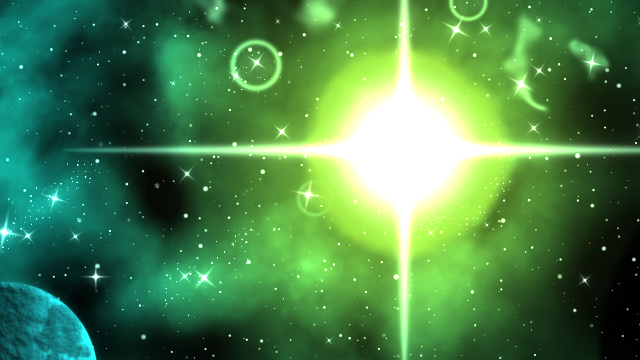
Reproduce this background procedurally as a WebGL 1 fragment shader.

```glsl
precision highp float;
// A green and teal nebula around a blazing four-pointed star, with a planet at the corner.
// Warped noise shapes the clouds; hashed grids scatter stars, sparkles and dust trails.
uniform vec2 u_resolution;

const vec3 TEAL = vec3(0.07, 0.73, 0.66);
const vec3 GREEN = vec3(0.2, 0.72, 0.42);
const vec3 LIME = vec3(0.64, 0.94, 0.26);
const vec3 PALE = vec3(0.9, 1.0, 0.6);
const vec2 SUN = vec2(1.123, 0.583);

float hash(vec2 p) {
  vec3 q = fract(p.xyx * 0.1031);
  q += dot(q, q.yzx + 33.33);
  return fract((q.x + q.y) * q.z);
}

float noise(vec2 p) {
  vec2 i = floor(p), f = fract(p), e = vec2(1.0, 0.0);
  f = f * f * (3.0 - 2.0 * f);
  return mix(mix(hash(i), hash(i + e), f.x),
             mix(hash(i + e.yx), hash(i + e.xx), f.x), f.y);
}

float fbm(vec2 p) {
  float sum = 0.0, amp = 0.5;
  for (int i = 0; i < 5; i++) {
    sum += amp * noise(p);
    p = mat2(1.6, 1.2, -1.2, 1.6) * p + 7.3;
    amp *= 0.5;
  }
  return sum;
}

// Soft round spot
float blob(vec2 p, float x, float y, float r) {
  vec2 d = (p - vec2(x, y)) / r;
  return exp(-dot(d, d));
}

// Soft stroke from ends.xy to ends.zw
float stroke(vec2 p, vec4 ends, float w) {
  vec2 ab = ends.zw - ends.xy;
  vec2 c = ends.xy + ab * clamp(dot(p - ends.xy, ab) / dot(ab, ab), 0.0, 1.0);
  return blob(p, c.x, c.y, w);
}

float ring(vec2 p, vec2 c, float r) {
  float d = length(p - c) / r;
  return exp(-pow((d - 1.0) * 8.0, 2.0)) + 0.2 * smoothstep(1.0, 0.6, d);
}

// One jittered dot per cell; density is the share of cells lit
float stars(vec2 p, float cells, float density, float seed) {
  vec2 id = floor(p * cells) + seed;
  vec2 jitter = vec2(hash(id + 17.0), hash(id + 41.0));
  float r = mix(0.1, 0.24, pow(hash(id + 73.0), 3.0));
  float lit = clamp((density - hash(id)) * 8.0, 0.0, 1.0);
  return lit * smoothstep(r, r * 0.25, length(fract(p * cells) - 0.25 - 0.5 * jitter));
}

// Four tapered rays with a glowing heart
float sparkle(vec2 p, float x, float y, float size, float angle) {
  float s = sin(angle), k = cos(angle);
  vec2 a = abs(mat2(k, s, -s, k) * (p - vec2(x, y))) / size;
  vec2 rays = max(1.0 - a, 0.0);
  rays *= rays * exp(-a.yx * a.yx * 450.0);
  float d = dot(a, a);
  return rays.x + rays.y + exp(-d * 70.0) + 0.2 * exp(-d * 8.0);
}

float sparkleField(vec2 p, float cells, float density) {
  vec2 id = floor(p * cells);
  vec2 c = (id + 0.35 + 0.3 * vec2(hash(id + 5.0), hash(id + 9.0))) / cells;
  float size = mix(0.12, 0.32, hash(id + 21.0)) / cells;
  return step(hash(id + 3.0), density) * sparkle(p, c.x, c.y, size, 0.5 + 0.5 * hash(id));
}

// Bright cloud masses minus dark lanes
float cloudLight(vec2 p) {
  vec2 q = p + 0.16 * (vec2(fbm(p * 3.0), fbm(p * 3.0 + 19.0)) - 0.5);
  float light = 0.24 + 0.34 * blob(q, 0.05, 0.88, 0.36) + 0.2 * blob(q, 0.12, 0.55, 0.2);
  light += 0.28 * stroke(q, vec4(0.46, 1.0, 0.55, 0.64), 0.08);
  light += 0.32 * stroke(q, vec4(0.38, 0.2, 0.85, 0.26), 0.12);
  light += 0.2 * stroke(q, vec4(1.3, 0.22, 1.5, 0.42), 0.16);
  light += 0.2 * blob(q, 1.0, 0.12, 0.2) + 0.15 * blob(q, 1.36, 0.88, 0.25);
  light -= 0.3 * blob(q, 0.34, 0.74, 0.12) + 0.33 * blob(q, 0.43, 0.47, 0.12);
  light -= 0.25 * stroke(q, vec4(0.25, 0.1, 0.62, 0.06), 0.12);
  light -= 0.2 * blob(q, 1.66, 0.7, 0.16) + 0.32 * blob(q, 1.74, 0.22, 0.28);
  return max(light, 0.015) * max(2.4 * fbm(q * 5.0) - 0.15, 0.1);
}

float dustDensity(vec2 p) {
  float d = stroke(p, vec4(0.0, 0.33, 0.23, 0.52), 0.035);
  d += 0.45 * stroke(p, vec4(0.4, 0.17, 0.66, 0.31), 0.06);
  d += 0.8 * stroke(p, vec4(1.1, 0.36, 1.32, 0.4), 0.03);
  d += stroke(p, vec4(1.32, 0.4, 1.42, 0.55), 0.025);
  return d + 0.35 * stroke(p, vec4(0.57, 0.86, 0.72, 0.76), 0.06);
}

float wisps(vec2 p) {
  vec2 q = p + 0.05 * (vec2(noise(p * 22.0), noise(p * 22.0 + 31.0)) - 0.5);
  float w = blob(q, 0.61, 0.98, 0.035) + blob(q, 0.88, 0.98, 0.04) + blob(q, 1.0, 0.74, 0.03);
  w += 0.6 * stroke(q, vec4(1.43, 0.81, 1.47, 0.92), 0.022);
  w += 0.8 * stroke(q, vec4(1.44, 0.77, 1.5, 0.7), 0.015);
  return w + 0.7 * stroke(q, vec4(1.61, 0.89, 1.66, 0.81), 0.013);
}

float mainSparkles(vec2 p) {
  float s = sparkle(p, 0.266, 0.231, 0.055, 0.0) + sparkle(p, 0.567, 0.228, 0.055, 0.7);
  s += sparkle(p, 0.152, 0.449, 0.05, 0.3) + sparkle(p, 0.012, 0.355, 0.08, 0.2);
  s += sparkle(p, 0.857, 0.46, 0.06, 0.2) + sparkle(p, 0.783, 0.634, 0.04, 0.7);
  s += sparkle(p, 1.267, 0.918, 0.06, 0.5) + sparkle(p, 1.447, 0.767, 0.055, 0.5);
  return s + sparkle(p, 1.644, 0.825, 0.045, 0.2) + sparkle(p, 0.713, 0.826, 0.045, 0.6);
}

// Long beam along x, narrowing towards its tips
float beam(vec2 d, float reach) {
  float t = max(1.0 - abs(d.x) / reach, 0.0);
  float y = abs(d.y) / (0.005 + 0.016 * t);
  return sqrt(t) * (exp(-y * y) + 0.35 * exp(-y * 0.6));
}

vec3 addPlanet(vec3 sky, vec2 p, float radius) {
  vec2 d = (p - vec2(0.012, -0.042)) / radius;
  float r = length(d), land = smoothstep(0.45, 0.55, fbm(d * 3.5 + 4.0));
  float light = 0.3 + 0.35 * smoothstep(-0.1, 0.9, d.x) + 0.3 * smoothstep(0.9, 1.0, r);
  light += 0.9 * (fbm(d * 9.0) - fbm(d * 9.0 + 0.15)) + 0.35 * land * smoothstep(0.1, 0.6, d.x);
  sky += TEAL * 0.2 * exp(-max(r - 1.0, 0.0) * 25.0);
  return mix(vec3(0.14, 0.88, 0.9) * max(light, 0.03), sky, smoothstep(0.99, 1.01, r));
}

void main() {
  vec2 p = gl_FragCoord.xy / u_resolution.y, d = p - SUN;
  float r = length(d), dust = dustDensity(p);
  // Clouds, tinted from teal to lime, and a dark limb at the right
  vec3 tint = mix(TEAL, GREEN, smoothstep(0.1, 0.8, p.x));
  tint = mix(tint, LIME, 0.85 * exp(-r * r * 4.0));
  vec3 col = tint * (cloudLight(p) * 1.1 + 0.2 * dust);
  col += LIME * 0.6 * exp(-r * r * 6.0);
  col *= mix(0.15, 1.0, smoothstep(0.57, 0.6, length(p - vec2(2.25, 0.02))));
  // Stars, dust, sparkles, wisps and rings
  float points = stars(p, 24.0, 0.22, 0.0) + 0.7 * stars(p, 45.0, 0.16, 90.0);
  points += stars(p, 62.0, 0.9 * dust, 160.0);
  points += mainSparkles(p) + 0.7 * sparkleField(p, 7.0, 0.22);
  float glows = 0.8 * wisps(p) + 0.75 * ring(p, vec2(0.711, 0.819), 0.064);
  glows += 0.65 * ring(p, vec2(1.301, 0.995), 0.048) + 0.2 * ring(p, vec2(0.875, 0.449), 0.046);
  col += mix(tint, vec3(1.0), 0.25) * glows + mix(tint, vec3(1.0), 0.65) * points;
  // Uneven halo, crossed beams and white core
  float halo = smoothstep(0.31, 0.25, r + 0.07 * (fbm(p * 6.0) - 0.5));
  vec3 haloColor = mix(LIME, PALE, smoothstep(0.25, 0.12, r));
  col = mix(col, haloColor + 0.3 * points, 0.85 * halo);
  vec3 beamColor = mix(tint, vec3(0.95), 0.7 * exp(-r * 0.8));
  col += beamColor * (beam(d, 0.95) + beam(d.yx, 0.72)) + 1.3 * exp(-r * r * 60.0);
  gl_FragColor = vec4(clamp(addPlanet(col, p, 0.259), 0.0, 1.0), 1.0);
}
```
